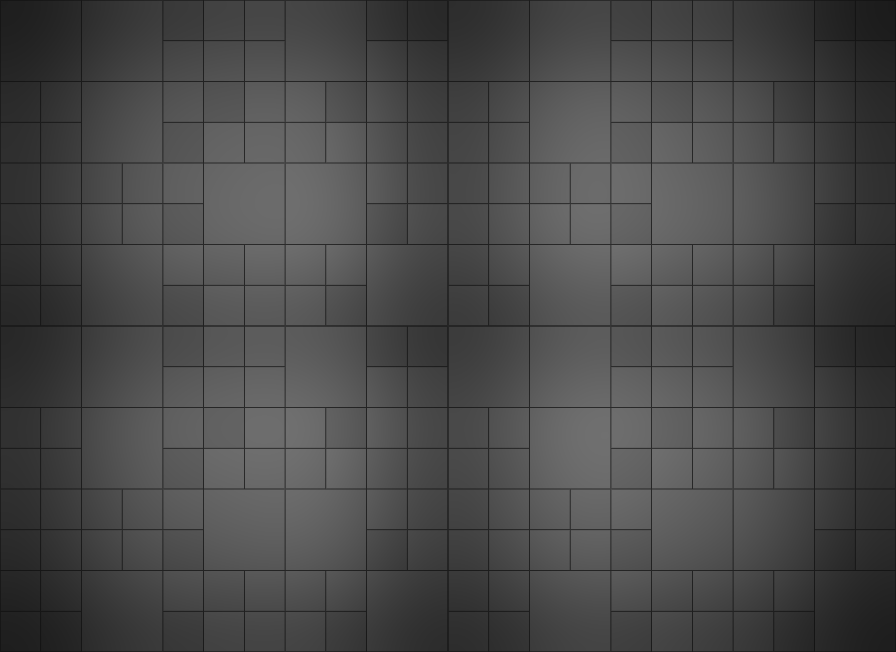
A Shadertoy shader for this pattern:

```glsl
// Dark panel wall: square plates of one or two units, parted by hairline joints.
// A layout of 11 x 8 units, held in bit masks, repeats 2 x 2. Periodic cosine
// shading dims each layout's rim and the outer rim of the wall.
#define REPEATS 2.0
#define UNITS vec2(11.0, 8.0)
#define PLATE_GREY 0.463
#define JOINT_GREY 0.05
#define JOINT_HALF_WIDTH 0.0085
#define RIM_HALF_WIDTH 0.012
#define LAYOUT_DIM vec2(0.37, 0.20)
#define WALL_DIM vec2(0.33, 0.24)
#define DARK_PLATE 0.085
#define TINT_SPREAD 0.04
#define SHEEN 0.05

const float TAU = 6.2831853;

// Bit x marks the left column of a large plate; one mask per pair of rows.
const int LARGE_STARTS[4] = int[4](133, 4, 160, 516);
// Bit x marks a darker small plate; one mask per row.
const int DARK_PLATES[8] = int[8](1552, 0, 288, 16, 0, 528, 0, 274);

bool hasBit(int mask, int i) {
    return ((mask >> i) & 1) == 1;
}

float hash(vec2 p) {
    return fract(sin(dot(p, vec2(41.3, 289.1))) * 4375.85);
}

// Brightness that falls off smoothly towards the borders of the unit square.
float rimShade(vec2 uv, vec2 amount) {
    vec2 rim = 0.5 + 0.5 * cos(TAU * uv);
    vec2 shade = 1.0 - amount * rim * rim;
    return shade.x * shade.y;
}

// Box-filtered coverage of a line; lines thinner than a pixel fade, not widen.
float lineCover(float dist, float halfWidth, float pixel) {
    float ramp = (halfWidth - dist) / pixel + 0.5;
    return clamp(ramp, 0.0, min(1.0, 2.0 * halfWidth / pixel));
}

float edgeDistance(vec2 p, vec2 size) {
    vec2 d = min(p, size - p);
    return min(d.x, d.y);
}

void mainImage(out vec4 fragColor, in vec2 fragCoord) {
    vec2 uv = fragCoord / iResolution.xy;
    uv.y = 1.0 - uv.y;                      // rows count from the top
    vec2 layoutUv = fract(uv * REPEATS);
    vec2 p = layoutUv * UNITS;
    float pixel = UNITS.y * REPEATS / iResolution.y;

    // Find the plate holding this point
    ivec2 cell = ivec2(p);
    int starts = LARGE_STARTS[cell.y / 2];
    bool large = hasBit(starts | (starts << 1), cell.x);
    vec2 origin = vec2(cell);
    if (large) {
        origin.x -= hasBit(starts, cell.x) ? 0.0 : 1.0;
        origin.y -= float(cell.y % 2);
    }
    float size = large ? 2.0 : 1.0;
    vec2 local = p - origin;

    // Plate tint, with a faint diagonal sheen
    float tint = 1.0 + TINT_SPREAD * (hash(origin) - 0.5);
    if (!large && hasBit(DARK_PLATES[cell.y], cell.x)) tint -= DARK_PLATE;
    tint += SHEEN * (0.5 - 0.5 * (local.x + local.y) / size);

    float grey = PLATE_GREY * tint;
    grey *= rimShade(layoutUv, LAYOUT_DIM) * rimShade(uv, WALL_DIM);

    // Joints, slightly heavier around each layout
    float joint = lineCover(edgeDistance(local, vec2(size)), JOINT_HALF_WIDTH, pixel);
    float border = lineCover(edgeDistance(p, UNITS), RIM_HALF_WIDTH, pixel);
    grey = mix(grey, JOINT_GREY, max(joint, border));

    fragColor = vec4(vec3(grey), 1.0);
}
```
